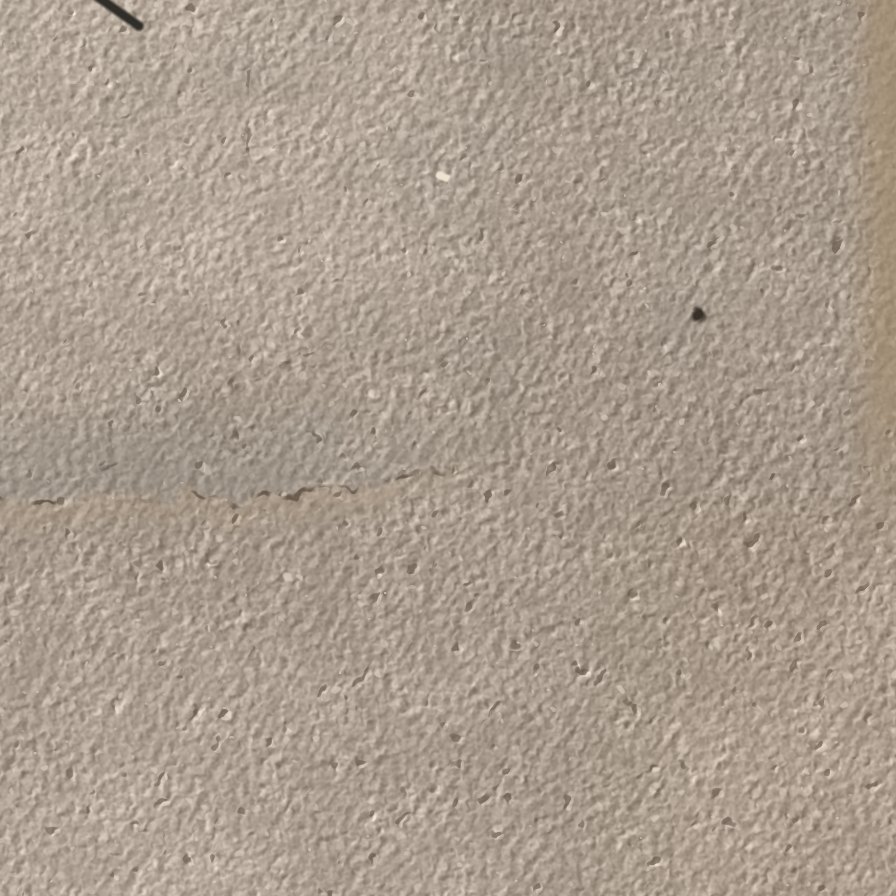
This texture is drawn by a Shadertoy shader. Its source:

```glsl
#define BASE vec3(0.664, 0.614, 0.561)
#define SAND vec3(0.665, 0.595, 0.515)
#define GREY vec3(0.605, 0.570, 0.530)
#define PIT vec3(0.36, 0.31, 0.26)
#define CHIP vec3(0.84, 0.80, 0.74)
#define GRAIN 98.0
#define RELIEF 0.21
#define PIT_SCALE 68.0
#define PIT_LEVEL 0.37
#define CHIP_CELLS 56.0

vec2 hash2(vec2 p) {
    vec3 q = fract(p.xyx * vec3(0.1031, 0.1030, 0.0973));
    q += dot(q, q.yzx + 33.33);
    return fract((q.xx + q.yz) * q.zy);
}

// Gradient noise, roughly -0.7 to 0.7
float noise(vec2 p) {
    vec2 i = floor(p), f = p - i;
    vec2 u = f * f * f * (f * (f * 6.0 - 15.0) + 10.0);
    vec2 e = vec2(0, 1);
    float a = dot(hash2(i) * 2.0 - 1.0, f);
    float b = dot(hash2(i + e.yx) * 2.0 - 1.0, f - e.yx);
    float c = dot(hash2(i + e) * 2.0 - 1.0, f - e);
    float d = dot(hash2(i + 1.0) * 2.0 - 1.0, f - 1.0);
    return mix(mix(a, b, u.x), mix(c, d, u.x), u.y);
}

float fbm(vec2 p) {
    float sum = 0.0, amp = 1.0;
    for (int i = 0; i < 4; i++) {
        sum += amp * noise(p);
        p = mat2(1.6, 1.2, -1.2, 1.6) * p + 17.3;
        amp *= 0.55;
    }
    return sum;
}

vec2 rotate(vec2 p, float a) {
    float c = cos(a), s = sin(a);
    return vec2(c * p.x + s * p.y, c * p.y - s * p.x);
}

// Rough surface, its grains slightly drawn out along a steep diagonal
float height(vec2 p) {
    vec2 q = rotate(p, 1.0) * vec2(0.8, 1.0) * GRAIN;
    return noise(q + 40.0) + 0.5 * noise(q * 2.0 + 90.0);
}

// Ragged hollows where stretched noise rises over a level
float hollow(vec2 p, float level) {
    vec2 q = rotate(p, 0.95) * vec2(0.72, 1.15) * PIT_SCALE;
    float n = noise(q + 7.0) + 0.22 * noise(q * 2.3 + 61.0);
    return smoothstep(level, level + 0.15, n);
}

// Scattered pale stones of mixed size
float stones(vec2 p) {
    vec2 g = p * CHIP_CELLS, id = floor(g);
    float cover = 0.0;
    for (int y = -1; y <= 1; y++)
    for (int x = -1; x <= 1; x++) {
        vec2 cell = id + vec2(x, y), r = hash2(cell + 11.0), s = hash2(cell + 82.7);
        vec2 d = rotate(g - cell - r, s.y * 6.28) * vec2(1.0, 1.35);
        float size = mix(0.10, 0.34, r.x * r.x);
        float one = 1.0 - smoothstep(size * 0.55, size * 1.25, length(d));
        cover = max(cover, one * step(s.x, 0.24) * mix(0.35, 1.0, r.y));
    }
    return cover;
}

float segment(vec2 p, vec2 a, vec2 b) {
    vec2 d = b - a;
    return length(p - a - d * clamp(dot(p - a, d) / dot(d, d), 0.0, 1.0));
}

float line(float dist, float width) {
    return 1.0 - smoothstep(width * 0.4, width + 1.0 / iResolution.y, dist);
}

void mainImage(out vec4 fragColor, in vec2 fragCoord) {
    vec2 p = fragCoord / iResolution.xy;
    vec2 warp = p + 0.012 * vec2(fbm(p * 22.0), fbm(p * 22.0 + 50.0));
    vec2 ragged = p + 0.0035 * vec2(noise(p * 130.0), noise(p * 130.0 + 50.0));
    float cloud = fbm(p * 3.5 + 5.0), patches = fbm(p * 15.0 + 30.0);
    float lower = smoothstep(0.54, 0.40, p.y);

    // Broad stains and lighting
    vec3 col = BASE + 0.04 * cloud + 0.045 * patches;
    col += 0.06 * smoothstep(0.6, 0.0, distance(p, vec2(0.12, 0.92)));
    col += 0.035 * smoothstep(0.45, 0.0, p.y) * smoothstep(0.75, 0.1, p.x);
    col -= 0.02 * smoothstep(0.3, 0.0, abs(p.y - 0.48));
    col = mix(col, GREY, 0.3 * smoothstep(-0.2, 0.5, fbm(p * 5.0 + 80.0)) * (1.0 - lower));
    col += vec3(0.004, -0.004, -0.010) * lower * smoothstep(0.3, 0.9, p.x);

    // Worn slab edge: grey above, sandy fill below
    float edge = 0.443 + 0.04 * smoothstep(0.25, 0.58, p.x) + 0.028 * fbm(vec2(p.x * 13.0, 3.0));
    float above = warp.y - edge + 0.006 * noise(p * 60.0);
    float reach = smoothstep(0.6, 0.35, p.x + 0.1 * patches);
    float slab = smoothstep(-0.002, 0.012, above) * smoothstep(0.14, 0.0, above) * reach;
    float fill = smoothstep(0.006, -0.006, above) * smoothstep(-0.05, -0.005, above) * reach;
    col = mix(col, GREY, 0.55 * slab);
    col = mix(col, SAND, 0.55 * fill);
    float border = smoothstep(0.93, 0.99, warp.x) * smoothstep(0.35, 0.6, p.y);
    col = mix(col, SAND - vec3(0.03, 0.04, 0.06), 0.8 * border);

    // Embossed grain and mottled cement
    vec2 toLight = vec2(-0.0019, 0.0013);
    float rough = (1.0 - 0.3 * slab) * (1.0 - 0.35 * fill) * (1.0 - 0.6 * border);
    rough *= 1.0 + 0.5 * patches;
    col += RELIEF * rough * (height(ragged - toLight) - height(ragged + toLight));
    col += rough * (0.06 * noise(p * 62.0 + 3.0) + 0.07 * noise(p * 215.0));

    // Pale stones and slanted hollows with a lit lip
    col = mix(col, CHIP, 0.75 * rough * stones(ragged));
    float dense = lower * smoothstep(-0.2, 0.6, p.x);
    float level = PIT_LEVEL - 0.07 * dense - 0.10 * patches + 0.12 * (1.0 - min(rough, 1.0));
    float pit = hollow(ragged, level);
    float lip = hollow(ragged + toLight * 2.0, level);
    col += 0.11 * lip * (1.0 - pit);
    col = mix(col, PIT, 0.55 * pit);

    // Broken cracks
    float gaps = smoothstep(-0.05, 0.3, noise(p * 30.0 + 9.0) + 0.5 * noise(p * 75.0));
    float crack = line(abs(above), 0.003) * smoothstep(0.56, 0.46, p.x);
    crack = max(crack, 0.7 * line(segment(warp, vec2(0.09, 0.46), vec2(0.38, 0.63)), 0.002));
    crack = max(crack, line(segment(warp, vec2(0.262, 0.48), vec2(0.265, 0.64)), 0.0022));
    crack = max(crack, 0.6 * line(segment(warp, vec2(0.275, 0.78), vec2(0.278, 0.92)), 0.002));
    col = mix(col, PIT, 0.8 * crack * gaps);

    // Lone hole, white stone and dark twig
    col = mix(col, PIT * 0.6, line(length(warp - vec2(0.78, 0.648)), 0.008));
    col = mix(col, vec3(0.93, 0.89, 0.82), line(segment(ragged, vec2(0.492, 0.804), vec2(0.498, 0.802)), 0.0055));
    col = mix(col, vec3(0.19, 0.18, 0.16), line(segment(p, vec2(0.10, 1.01), vec2(0.155, 0.971)), 0.0065));

    fragColor = vec4(clamp(col, 0.0, 1.0), 1.0);
}
```
